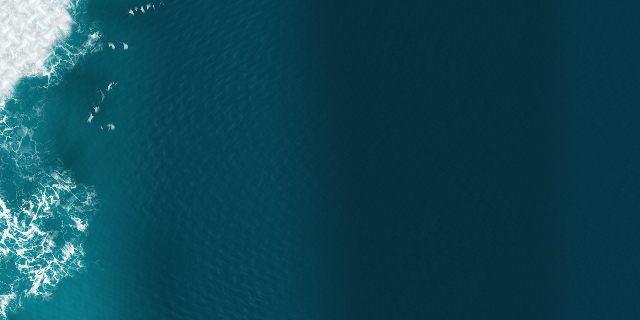
A Shadertoy shader for this texture:

```glsl
// Aerial view of a deep teal sea with white surf breaking along the left shore.

const vec3 DEEP = vec3(0.025, 0.190, 0.240);
const vec3 BLUE = vec3(0.020, 0.215, 0.285);
const vec3 MID = vec3(0.025, 0.268, 0.338);
const vec3 TEAL = vec3(0.030, 0.400, 0.455);
const vec3 AQUA = vec3(0.080, 0.600, 0.630);
const vec3 FOAM = vec3(0.920, 0.940, 0.950);

vec2 hash2(vec2 cell) {
    vec2 q = vec2(dot(cell, vec2(127.1, 311.7)), dot(cell, vec2(269.5, 183.3)));
    return fract(sin(q) * 43758.5);
}

mat2 rotation(float angle) {
    float c = cos(angle), s = sin(angle);
    return mat2(c, s, -s, c);
}

// Layered, self-warped sines, roughly in -1..1
float waves(vec2 p, int layers) {
    float sum = 0.0, amp = 0.55;
    mat2 turn = rotation(1.1);
    for (int i = 0; i < layers; i++) {
        p += 0.7 * sin(p.yx * 1.3 + float(i));
        sum += amp * sin(p.x) * cos(p.y);
        p = turn * p * 1.8;
        amp *= 0.6;
    }
    return sum;
}

// Cellular noise: gap between the two nearest feature points, zero on cell walls
float cellGap(vec2 p) {
    vec2 cell = floor(p), local = fract(p);
    float nearest = 8.0, second = 8.0;
    for (int y = -1; y <= 1; y++) {
        for (int x = -1; x <= 1; x++) {
            vec2 offset = vec2(x, y);
            float d = length(offset + hash2(cell + offset) - local);
            second = min(second, max(nearest, d));
            nearest = min(nearest, d);
        }
    }
    return second - nearest;
}

// Web of foam threads; width sets how thick they are
float lace(vec2 p, float scale, float width) {
    vec2 warp = vec2(waves(p * 24.0, 5), waves(p * 24.0 + 9.0, 5));
    vec2 q = rotation(0.35) * (p + 0.035 * warp);
    return 1.0 - smoothstep(0.0, width, cellGap(q * scale * vec2(0.8, 1.25)));
}

float segmentDistance(vec2 p, vec2 a, vec2 b) {
    vec2 ab = b - a;
    return length(p - a - ab * clamp(dot(p - a, ab) / dot(ab, ab), 0.0, 1.0));
}

float blob(vec2 p, vec2 centre, vec2 radius) {
    vec2 q = (p - centre) / radius;
    return exp(-dot(q, q));
}

// Open water: shore glow, dark trough, blue far side, fine ripples
vec3 water(vec2 p) {
    float swell = waves(p * vec2(9.0, 6.0), 6);
    float x = p.x + 0.06 * swell;
    vec3 col = mix(TEAL, MID, smoothstep(0.22, 0.56, x));
    col = mix(col, DEEP, smoothstep(0.80, 1.12, p.x + 0.1 * (p.y - 0.5)));
    col = mix(col, BLUE, smoothstep(1.66, 1.84, p.x));

    float shore = 1.0 - smoothstep(0.3, 0.6, p.x);
    vec2 drift = p + 0.03 * vec2(swell, waves(p * 14.0, 4));
    float shade = blob(drift, vec2(0.25, 0.74), vec2(0.09, 0.12))
                + 0.8 * blob(drift, vec2(0.20, 0.50), vec2(0.05, 0.09))
                + 0.7 * blob(drift, vec2(0.36, 0.96), vec2(0.14, 0.07))
                + 0.5 * blob(drift, vec2(0.48, 0.12), vec2(0.10, 0.22));
    col *= 1.0 - 0.24 * shade;
    col *= 1.0 + 0.17 * swell * shore;
    col += vec3(0.01, 0.05, 0.05) * blob(p, vec2(0.25, 0.05), vec2(0.16, 0.12));

    float band = smoothstep(0.35, 0.52, p.x) * (1.0 - smoothstep(0.70, 1.05, p.x));
    vec2 grain = rotation(mix(-0.65, 0.25, p.y)) * p;
    float ripple = waves(grain * vec2(170.0, 60.0), 3);
    float speckle = waves(grain * vec2(310.0, 190.0) + 5.0, 2);
    float gust = 0.7 + 0.5 * waves(p * vec2(12.0, 9.0) + 2.0, 3);
    col *= 1.0 + gust * ripple * mix(0.05, 0.13, band) + 0.05 * speckle;
    return col + band * gust * vec3(0.03, 0.02, 0.025) * smoothstep(0.3, 0.8, ripple);
}

// Short broken streaks of foam drifting off the shore
float flecks(vec2 p) {
    vec4 streaks[5] = vec4[5](
        vec4(0.282, 0.625, 0.315, 0.700), vec4(0.315, 0.720, 0.360, 0.735),
        vec4(0.325, 0.600, 0.350, 0.605), vec4(0.320, 0.855, 0.400, 0.855),
        vec4(0.405, 0.960, 0.500, 0.985));
    float d = 1.0;
    for (int i = 0; i < 5; i++) d = min(d, segmentDistance(p, streaks[i].xy, streaks[i].zw));
    float broken = smoothstep(0.05, 0.5, waves(p * vec2(150.0, 95.0), 3));
    return broken * (1.0 - smoothstep(0.002, 0.016, d));
}

void mainImage(out vec4 fragColor, in vec2 fragCoord) {
    vec2 p = fragCoord / iResolution.y;
    p.x *= 2.0 * iResolution.y / iResolution.x;
    vec3 col = water(p);
    float rough = waves(p * 26.0, 6);

    // Signed reach past the upper surf and the lower foam field
    float upper = p.x + 0.06 * rough - (0.29 * smoothstep(0.56, 0.92, p.y) - 0.04);
    float lowerEdge = 0.29 * smoothstep(-0.06, 0.20, p.y) * mix(1.0, 0.6, smoothstep(0.40, 0.50, p.y));
    float lower = p.x + 0.045 * rough - lowerEdge;
    float solid = 1.0 - smoothstep(-0.07, 0.0, upper);
    float fringe = 1.0 - smoothstep(-0.01, 0.08, upper);
    float field = (1.0 - smoothstep(-0.06, 0.02, lower)) * (1.0 - smoothstep(0.62, 0.74, p.y));
    float strength = field * mix(1.0, 0.42, smoothstep(0.34, 0.48, p.y));
    float cover = max(strength, 0.85 * fringe);

    // Aerated water, then coarse and fine threads
    float patches = smoothstep(-0.5, 0.4, waves(p * 20.0 + 4.0, 5));
    col = mix(col, AQUA, cover * clamp(0.25 + 0.4 * patches + 0.25 * rough, 0.0, 1.0));
    float coarse = lace(p, 21.0, 0.08 + 0.22 * cover * patches);
    float fine = lace(p + 3.7, 46.0, 0.30);
    float threads = cover * (coarse * mix(0.35, 1.15, patches) + 0.55 * fine * patches);
    col = mix(col, FOAM, clamp(threads, 0.0, 1.0));

    // Dense surf with shadowed pits that open up toward its edge
    float pits = (1.0 - lace(p + 1.3, 60.0, 0.5)) * smoothstep(-0.3, 0.5, waves(p * 45.0, 4));
    vec3 surf = FOAM * (0.97 + 0.12 * waves(p * 110.0, 3));
    surf = mix(surf, vec3(0.60, 0.74, 0.77), pits * mix(0.35, 0.9, smoothstep(-0.16, -0.02, upper)));
    col = mix(col, surf, solid);
    col = mix(col, FOAM, 0.75 * flecks(p));
    fragColor = vec4(clamp(col, 0.0, 1.0), 1.0);
}
```
